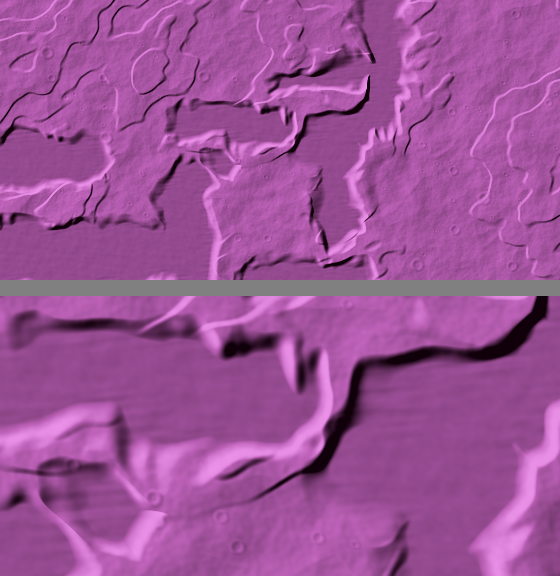
Top: the whole. Bottom: its middle third, enlarged.
A WebGL 2 fragment shader for this texture:

```glsl
#version 300 es
precision highp float;
// Shaded relief of eroded mesas, smooth basins and rough plateaus in violet tones.
uniform vec2 u_resolution;
out vec4 fragColor;

const vec2 TO_LIGHT = vec2(-0.82, 0.57);
const vec3 SHADOW = vec3(0.12, 0.03, 0.10);
const vec3 SUNLIT = vec3(0.74, 0.38, 0.72);

vec2 hash2(vec2 p) {
  vec3 q = fract(p.xyx * vec3(0.1031, 0.1030, 0.0973));
  q += dot(q, q.yzx + 33.33);
  return fract((q.xx + q.yz) * q.zy);
}

float cornerRamp(vec2 cell, vec2 offset) {
  float angle = 6.2832 * hash2(cell + 91.0).x;
  return dot(vec2(cos(angle), sin(angle)), offset);
}

// Gradient noise, roughly -0.7 to 0.7
float noise(vec2 p) {
  vec2 i = floor(p), f = p - i;
  vec2 u = f * f * f * (f * (f * 6.0 - 15.0) + 10.0);
  vec2 e = vec2(0.0, 1.0);
  return mix(mix(cornerRamp(i, f), cornerRamp(i + e.yx, f - e.yx), u.x),
             mix(cornerRamp(i + e.xy, f - e.xy), cornerRamp(i + 1.0, f - 1.0), u.x), u.y);
}

float fbm(vec2 p, int octaves) {
  float sum = 0.0, amp = 1.0;
  for (int i = 0; i < octaves; i++) {
    sum += amp * noise(p);
    p = mat2(1.6, 1.2, -1.2, 1.6) * p + 7.3;
    amp *= 0.5;
  }
  return sum;
}

vec2 warp(vec2 p, float scale, float amount) {
  return p + amount * vec2(noise(p * scale), noise(p * scale + 37.0));
}

float capsule(vec2 p, vec2 a, vec2 b, float radius) {
  vec2 ab = b - a;
  float t = clamp(dot(p - a, ab) / dot(ab, ab), 0.0, 1.0);
  return length(p - a - ab * t) - radius;
}

// Smooth-edged lobes that stand above the basins
float lobeDistance(vec2 p) {
  vec2 q = warp(p, 5.0, 0.025);
  float west = capsule(q, vec2(0.97, 0.30), vec2(0.91, -0.05), 0.155);
  float east = capsule(q, vec2(1.41, 0.36), vec2(1.45, 0.24), 0.13);
  return min(west, east);
}

// Signed distance to the basin walls, negative on the basin floor
float basinDistance(vec2 p) {
  vec2 q = warp(warp(p, 6.0, 0.07), 21.0, 0.028);
  float d = capsule(q, vec2(1.38, 1.10), vec2(1.38, 0.60), 0.08);
  d = min(d, capsule(q, vec2(1.34, 0.60), vec2(1.14, 0.46), 0.065));
  d = min(d, capsule(q, vec2(1.20, 0.45), vec2(1.20, 0.22), 0.085));
  d = min(d, capsule(q, vec2(1.00, 0.71), vec2(1.36, 0.76), 0.038));
  d = min(d, capsule(q, vec2(0.66, 0.56), vec2(1.00, 0.54), 0.065));
  d = min(d, capsule(q, vec2(-0.10, 0.07), vec2(0.65, 0.10), 0.12));
  d = min(d, capsule(q, vec2(0.65, 0.10), vec2(0.66, 0.32), 0.10));
  d = min(d, capsule(q, vec2(-0.05, 0.41), vec2(0.28, 0.44), 0.09));
  d = min(d, capsule(q, vec2(0.78, 0.40), vec2(0.82, 0.41), 0.04));
  d = max(d, -lobeDistance(p));
  return min(d, capsule(q, vec2(0.98, -0.04), vec2(1.22, -0.06), 0.13));
}

// One bowl with a raised rim in some of the grid cells
float craters(vec2 p, float scale, float share) {
  vec2 cell = floor(p * scale);
  vec2 seed = hash2(cell + 5.0);
  float radius = mix(0.05, 0.17, seed.y * seed.y);
  vec2 centre = 0.3 + 0.4 * hash2(cell + 53.0);
  float r = length(p * scale - cell - centre) / radius;
  float bowl = smoothstep(0.3, 1.0, r);
  float profile = bowl * (1.0 - smoothstep(1.0, 1.5, r)) - 0.6 * (1.0 - bowl);
  return step(seed.x, share) * 0.16 * radius / scale * profile;
}

float plateauRelief(vec2 p) {
  vec2 along = mat2(0.8, -0.6, 0.6, 0.8) * p * vec2(0.8, 1.2);
  float rough = 0.012 * fbm(p * 7.0, 5);
  float crests = -0.014 * abs(fbm(along * 5.0 + 11.0, 3));
  float level = fbm(along * 2.3 + 4.0, 4);
  float scarps = 0.013 * (smoothstep(-0.03, 0.03, level) + smoothstep(0.27, 0.32, level));
  float rings = sin(75.0 * length(warp(p, 6.0, 0.07) - vec2(0.94, 0.22)));
  float onLobe = 1.0 - smoothstep(-0.06, 0.0, lobeDistance(p));
  return rough + crests + mix(scarps, 0.0014 * rings, onLobe)
       + craters(p, 9.0, 0.35) + craters(p + 3.7, 21.0, 0.3);
}

// Wind ripples, with stronger gullies at the foot of the walls
float floorRelief(vec2 p, float d) {
  float ripples = noise(vec2(p.x * 9.0, (p.y + 0.12 * p.x) * 60.0));
  float gullies = noise(vec2(p.x * 12.0, (p.y - 0.1 * p.x) * 85.0) + 19.0);
  return 0.0009 * ripples + 0.0028 * gullies * smoothstep(-0.06, 0.0, d)
       + 0.0015 * fbm(p * 24.0, 2);
}

float height(vec2 p) {
  float d = basinDistance(p);
  float wall = 0.016 + 0.014 * smoothstep(-0.2, 0.4, noise(p * 4.0 + 2.0));
  float raised = smoothstep(-wall, wall, d);
  return mix(floorRelief(p, d), 0.042 + plateauRelief(p), raised);
}

void main() {
  vec2 p = gl_FragCoord.xy / u_resolution.y;

  // Slope facing the light
  float reach = 0.0025;
  float slope = (height(p - reach * TO_LIGHT) - height(p + reach * TO_LIGHT)) / (2.0 * reach);

  // Darker floors, paler rims
  float d = basinDistance(p);
  float rim = 0.07 * exp(-max(d, 0.0) / 0.06);
  float plateauTone = 0.86 + rim + 0.05 * noise(p * 3.0);
  float tone = mix(0.74, plateauTone, smoothstep(-0.02, 0.01, d));

  // Soft highlights, deep shadows, fine grain
  tone += slope > 0.0 ? 0.32 * (1.0 - exp(-1.3 * slope)) : 0.42 * slope;
  tone += 0.03 * noise(p * 110.0);
  vec3 color = mix(SHADOW, SUNLIT, clamp(tone, -0.1, 1.2));
  color += max(tone - 1.0, 0.0) * vec3(0.2, 0.5, 0.25);
  fragColor = vec4(clamp(color, 0.0, 1.0), 1.0);
}
```
